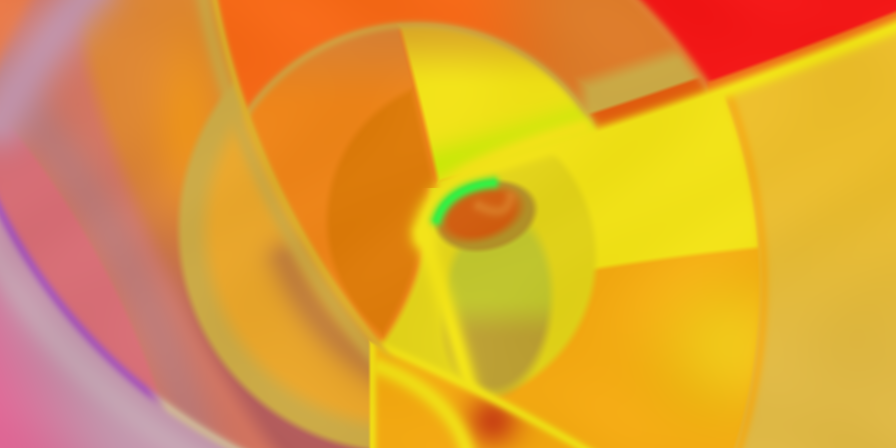
A Shadertoy shader for this background:

```glsl
const vec3 LEMON = vec3(.94, .88, .09), GOLD = vec3(.95, .66, .07);
const vec3 OLIVE = vec3(.79, .66, .27), LILAC = vec3(.76, .58, .67);
vec2 p; // canvas position, height = 1

// Signed distance to the circle through a, b, c; positive left of travel
float arc(float ax, float ay, float bx, float by, float cx, float cy) {
    vec2 a = vec2(ax, ay), u = vec2(bx, by) - a, v = vec2(cx, cy) - a;
    float turn = u.x * v.y - u.y * v.x, uu = dot(u, u), vv = dot(v, v);
    vec2 o = vec2(v.y * uu - u.y * vv, u.x * vv - v.x * uu) / (2. * turn);
    return sign(turn) * (length(o) - length(p - a - o));
}

// Distance to a quadratic curve, walked in short segments
float curve(float ax, float ay, float bx, float by, float cx, float cy) {
    vec2 a = vec2(ax, ay), b = vec2(bx, by), c = vec2(cx, cy), last = a;
    float d = 9.;
    for (int i = 1; i <= 16; i++) {
        float t = float(i) / 16.;
        vec2 next = mix(mix(a, b, t), mix(b, c, t), t), e = next - last;
        d = min(d, length(p - last - e * clamp(dot(p - last, e) / dot(e, e), 0., 1.)));
        last = next;
    }
    return d;
}

float ellipse(vec2 center, vec2 radius, float tilt) {
    float c = cos(tilt), s = sin(tilt);
    vec2 q = mat2(c, -s, s, c) * (p - center);
    return (1. - length(q / radius)) * min(radius.x, radius.y);
}

void fill(inout vec3 col, vec3 tint, float d, float soft) {
    col = mix(col, tint, smoothstep(-soft, soft, d));
}

void glow(inout vec3 col, vec3 tint, float d, float width, float amount) {
    col = mix(col, tint, amount * exp(-d * d / (width * width)));
}

// Outer petals on the left
vec3 petals(float spine) {
    vec3 col = mix(vec3(.7, .36, .36), vec3(.86, .52, .2), smoothstep(.1, .75, p.y));
    glow(col, vec3(.93, .58, .1), length((p - vec2(.42, .72)) * vec2(1.8, .7)), .14, .9);
    fill(col, vec3(.83, .46, .38), -arc(.18, .92, .25, .68, .5, .16), .03);
    float petal = arc(.03, .71, .2, .46, .35, .13);
    glow(col, vec3(.72, .48, .48), petal - .05, .06, .8);
    fill(col, vec3(.84, .43, .46), min(-petal, .72 - p.y), .008);
    fill(col, vec3(.91, .47, .27), p.y - 2. * p.x - .86, .05);
    glow(col, LILAC, curve(.2, 1.02, .08, .88, 0., .73), .065, .95);

    // Lilac fringe in the lower corner
    float fringe = arc(0., .53, .16, .29, .52, 0.);
    vec3 mist = mix(vec3(.87, .4, .58), LILAC, smoothstep(0., .3, p.x + .5 * p.y));
    glow(mist, vec3(.78, .68, .72), fringe + .06, .035, .6);
    fill(col, mist, -fringe, .008);
    vec3 edge = mix(vec3(.66, .34, .72), vec3(.82, .72, .6), smoothstep(.32, .38, p.x));
    glow(col, edge, fringe, .012, .9);

    // Golden lens beside the spine
    float lens = arc(.43, .66, .4, .46, .8, 0.);
    vec3 amber = mix(OLIVE, vec3(.91, .65, .17), smoothstep(.03, .09, lens));
    glow(amber, vec3(.73, .47, .25), curve(.64, .42, .7, .27, .84, .18), .045, .8);
    fill(col, amber, lens, .012);
    glow(col, OLIVE, spine + .025, .02, .8);
    return col;
}

// Orange and yellow dome above the center
void dome(inout vec3 col, float beam) {
    float shell = .46 - length(p - vec2(.93, .485));
    float divide = arc(.89, .95, .93, .8, .975, .61);
    float west = p.y > .58 ? -divide : -arc(.96, .58, .925, .37, .85, .23);
    vec3 orange = mix(vec3(.93, .52, .1), vec3(.84, .5, .2), smoothstep(.75, .95, p.y));
    fill(col, orange, min(shell, west), .012);
    float leaf = arc(.92, .8, .73, .5, .86, .25);
    fill(col, vec3(.86, .48, .04), min(leaf, west - .01), .012);
    vec3 yellow = mix(LEMON, vec3(.86, .66, .15), smoothstep(.8, .95, p.y));
    glow(yellow, vec3(.78, .91, .03), beam - .035, .045, .9);
    fill(col, yellow, min(min(shell, divide), beam), .008);
    glow(col, OLIVE, shell, .01, .7 * smoothstep(.68, .75, p.y));
}

// Dark eye with its green brow
void eye(inout vec3 col) {
    fill(col, vec3(.7, .57, .16), ellipse(vec2(1.085, .518), vec2(.112, .075), .25), .008);
    fill(col, vec3(.81, .36, .06), ellipse(vec2(1.073, .523), vec2(.09, .055), .3), .014);
    glow(col, vec3(.85, .5, .16), curve(1.07, .54, 1.13, .51, 1.14, .56), .014, .7);
    glow(col, vec3(.2, .93, .25), curve(.975, .51, 1., .58, 1.1, .592), .014, 1.);
}

void mainImage(out vec4 fragColor, in vec2 fragCoord) {
    p = fragCoord / iResolution.y;
    float spine = arc(.48, 1., .625, .57, .85, .225);
    float rim = arc(1.62, .78, 1.69, .48, 1.64, 0.);
    float beam = arc(1., .6, 1.6, .79, 2., .94);
    float ledge = arc(.82, .24, 1.05, .135, 1.3, 0.);

    // Right field and the panes inside the rim
    vec3 col = mix(vec3(.87, .72, .27), vec3(.92, .74, .17), smoothstep(.1, .7, p.y));
    vec3 pane = GOLD;
    glow(pane, vec3(.94, .79, .1), length(p - vec2(1.62, .23)), .16, .9);
    fill(pane, LEMON, arc(1.33, .4, 1.5, .425, 1.67, .445), .008);
    fill(pane, vec3(.88, .82, .1), -arc(1.26, .63, 1.33, .42, 1.14, .13), .012);
    fill(col, pane, -rim, .006);
    glow(col, GOLD, rim - .01, .012, .7);
    vec3 moss = mix(vec3(.73, .62, .2), vec3(.75, .77, .18), smoothstep(.24, .34, p.y));
    fill(col, moss, ellipse(vec2(1.11, .32), vec2(.12, .2), -.1), .015);

    // Upper field, olive facet and red wedge
    vec3 sky = mix(vec3(.96, .41, .09), vec3(.86, .48, .16), smoothstep(1., 1.3, p.x));
    float wedge = arc(1.42, 1., 1.51, .9, 1.575, .812);
    fill(sky, OLIVE, min(.12 - beam, p.x - 1.3), .025);
    fill(sky, vec3(.88, .36, .06), min(.048 - beam, p.x - 1.31), .006);
    fill(sky, vec3(.95, .09, .09), wedge, .006);
    glow(sky, vec3(.88, .5, .2), wedge, .012, .8);
    fill(sky, vec3(.93, .4, .1), min(.032 - beam, p.x - 1.58), .006);
    fill(col, sky, max(beam, min(.95 - p.x, p.y - .5)), .005);
    dome(col, beam);

    // Beam sweeping into the central hook
    glow(col, LEMON, beam, .018, smoothstep(1., 1.06, p.x));
    glow(col, LEMON, curve(1.3, .715, .93, .61, .945, .47), .025, 1.);
    glow(col, LEMON, curve(.945, .48, .99, .34, 1.05, .13), .023, 1.);
    eye(col);

    // Left petals, then the folds under the ledge
    fill(col, petals(spine), -spine, .005);
    vec3 fold = GOLD;
    glow(fold, vec3(.79, .26, .08), length(p - vec2(1.1, .06)), .06, .95);
    glow(fold, LEMON, curve(.85, .18, 1., .12, 1.04, 0.), .022, .9);
    glow(fold, LEMON, p.x - .83, .012, .9);
    fill(col, fold, min(-ledge, p.x - .825), .005);
    glow(col, LEMON, ledge, .012, .9 * smoothstep(.82, .87, p.x));
    glow(col, vec3(.86, .68, .17), spine, .009, .9 * smoothstep(.18, .25, p.y));

    // Faint flowing sheen
    col += .012 * sin(14. * p.x + 3. * sin(6. * p.y)) * sin(11. * p.y - 4. * p.x);
    fragColor = vec4(clamp(col, 0., 1.), 1.);
}
```
